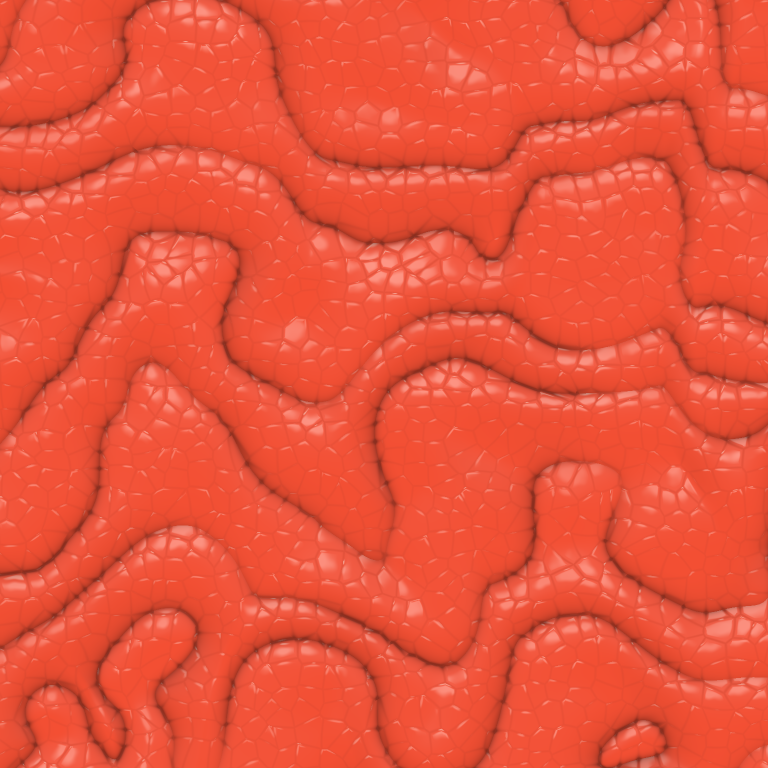
Reproduce this texture procedurally as a WebGL 1 fragment shader.

```glsl
precision highp float;
uniform vec2 u_resolution;

const vec3 FLESH = vec3(0.955, 0.31, 0.20);
const vec3 SHEEN = vec3(0.95, 0.40, 0.33);
const vec3 GLOSS = vec3(1.0, 0.62, 0.56);
const vec3 GLINT = vec3(1.0, 0.80, 0.75);
const vec3 SEAM = vec3(0.84, 0.28, 0.19);
const float CELLS = 36.0;

vec2 hash2(vec2 p) {
  vec2 q = vec2(dot(p, vec2(127.1, 311.7)), dot(p, vec2(269.5, 183.3)));
  return fract(sin(q) * 43758.55);
}

float corner(vec2 cell, vec2 offset) {
  return dot(hash2(cell) * 2.0 - 1.0, offset);
}

// Gradient noise, roughly -0.7 to 0.7
float noise(vec2 p) {
  vec2 i = floor(p), f = p - i;
  vec2 u = f * f * f * (f * (f * 6.0 - 15.0) + 10.0);
  vec2 e = vec2(1.0, 0.0);
  float low = mix(corner(i, f), corner(i + e.xy, f - e.xy), u.x);
  float high = mix(corner(i + e.yx, f - e.yx), corner(i + e.xx, f - e.xx), u.x);
  return mix(low, high, u.y);
}

vec2 noise2(vec2 p) {
  return vec2(noise(p), noise(p + 19.3));
}

// Each whole step of the phase is one fold; the cliff bends folds upright
float foldPhase(vec2 p) {
  vec2 q = p + 0.04 * noise2(p * 5.0 + 7.0);
  float cliff = smoothstep(-0.09, 0.09, noise(q * vec2(3.4, 1.7) + 23.0));
  return 6.6 * q.y + 2.3 * noise(q * vec2(3.4, 4.2) + 3.7)
       + 0.4 * noise(q * 8.0 + 11.0) + 0.9 * cliff;
}

vec2 phaseGradient(vec2 p, float phase) {
  const float STEP = 0.001;
  return vec2(foldPhase(p + vec2(STEP, 0.0)) - phase,
              foldPhase(p + vec2(0.0, STEP)) - phase) / STEP;
}

// Offset from the cell centre in xy, distance to the cell border in z
vec3 scales(vec2 p) {
  vec2 base = floor(p), nearest = vec2(9.0), second = vec2(9.0);
  for (int y = -1; y <= 1; y++) {
    for (int x = -1; x <= 1; x++) {
      vec2 cell = base + vec2(float(x), float(y));
      vec2 r = cell + 0.1 + 0.8 * hash2(cell) - p;
      if (dot(r, r) < dot(nearest, nearest)) {
        second = nearest;
        nearest = r;
      } else if (dot(r, r) < dot(second, second)) {
        second = r;
      }
    }
  }
  float border = dot(0.5 * (nearest + second), normalize(second - nearest));
  return vec3(-nearest, border);
}

// Reflection of a soft light, placed by the surface tilt that mirrors it
float softLight(vec2 tilt, vec2 centre, float inner, float outer) {
  return 1.0 - smoothstep(inner, outer, length((tilt - centre) * vec2(0.8, 1.0)));
}

// A fine dark line inside a broad soft shadow
float crease(float d, float fine, float broad) {
  return 0.24 * exp(-max(d, 0.0) / fine) + 0.17 * exp(-max(d, 0.0) / broad);
}

vec3 skin(vec2 p) {
  // Rounded folds whose depth varies
  float phase = foldPhase(p);
  vec2 grad = phaseGradient(p, phase);
  float steep = length(grad);
  float across = fract(phase);
  float depth = smoothstep(-0.4, 0.1, noise(p * 5.5 + 41.0));
  vec2 slope = grad * 9.0 / (steep + 2.5);
  vec2 foldTilt = 0.17 * (2.0 * across - 1.0) * slope * mix(0.6, 1.0, depth);
  foldTilt += 0.35 * noise2(p * 10.0 + 60.0);

  // Small domed scales with a slightly uneven surface
  vec3 scale = scales((p + 0.016 * noise2(p * 12.0)) * CELLS);
  float rim = 1.0 - smoothstep(0.0, 0.2, scale.z);
  vec2 tilt = foldTilt + scale.xy * (0.5 + 1.3 * rim);
  tilt += 0.2 * noise2(p * 65.0);

  // Wet shine on the slopes that face up
  float wet = clamp(0.8 + 0.7 * noise(p * 9.0 + 5.0), 0.4, 1.0);
  float sheen = smoothstep(-0.5, 0.7, foldTilt.y);
  float glow = softLight(foldTilt, vec2(-0.05, 0.65), 0.0, 0.6);
  float gloss = softLight(tilt, vec2(-0.08, 0.66), 0.12, 0.44) * wet;
  float glint = softLight(tilt, vec2(-0.12, 1.35), 0.05, 0.24) * wet;
  float seam = 1.0 - smoothstep(0.0, 0.09, scale.z);

  vec3 color = mix(FLESH, SHEEN, 0.4 * sheen);
  color = mix(color, GLOSS, 0.12 * glow + 0.75 * gloss);
  color = mix(color, SEAM, seam * (0.3 + 0.25 * glow));
  color = mix(color, GLINT, 0.65 * glint);

  // Shadow in the creases, bumpy with the scales, wider under a fold
  float spread = max(steep, 2.0);
  float bump = 0.003 * (rim - 0.4);
  float under = crease(across / spread - bump, 0.004, 0.014);
  float upper = crease((1.0 - across) / spread - bump, 0.003, 0.006);
  return color * (1.0 - max(under, upper) * mix(0.25, 1.0, depth));
}

void main() {
  // Four samples per pixel smooth the edges
  vec3 sum = vec3(0.0);
  for (int y = 0; y < 2; y++) {
    for (int x = 0; x < 2; x++) {
      vec2 jitter = vec2(float(x), float(y)) * 0.5 - 0.25;
      sum += skin((gl_FragCoord.xy + jitter) / u_resolution.y);
    }
  }
  gl_FragColor = vec4(sum * 0.25, 1.0);
}
```
